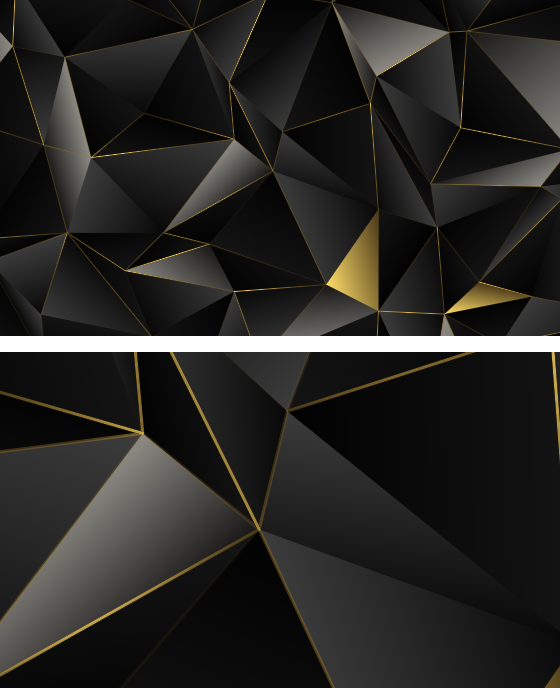
Top: the whole. Bottom: its middle third, enlarged.
A WebGL 1 fragment shader for this background:

```glsl
precision highp float;

uniform vec2 u_resolution;

#define CELLS 4.5          // grid cells per canvas height
#define TILT 0.42          // rotation of the grid in radians
#define JITTER 0.92        // vertex scatter within a cell
#define LINE_WIDTH 0.0032  // in canvas heights
#define MID_FROM 0.52      // facet kinds, as shares from 0 to 1
#define GREY_FROM 0.86
#define GOLD_FROM 0.968
#define GOLD_DARK vec3(0.28, 0.21, 0.09)
#define GOLD_LIGHT vec3(1.0, 0.87, 0.42)
#define WARM_GREY vec3(1.0, 0.98, 0.94)

float hash(vec2 p) {
  return fract(sin(dot(p, vec2(12.9898, 78.233))) * 43758.5);
}

float cross2(vec2 a, vec2 b) {
  return a.x * b.y - a.y * b.x;
}

vec2 vertexAt(vec2 id) {
  vec2 scatter = vec2(hash(id), hash(id + 37.3));
  return id + 0.5 + JITTER * (scatter - 0.5);
}

float segmentDistance(vec2 p, vec2 a, vec2 b) {
  vec2 ab = b - a;
  return length(p - a - ab * clamp(dot(p - a, ab) / dot(ab, ab), 0.0, 1.0));
}

// Gold trim: strength varies per edge and along its length
float trim(vec2 p, vec2 a, vec2 b, float pixel) {
  float chance = hash(a + b);
  float sheen = 0.5 + 0.5 * sin(dot(p, vec2(1.7, 2.3)) + 40.0 * chance);
  float strength = smoothstep(0.1, 0.95, chance) * mix(0.35, 1.0, sheen);
  float halfWidth = 0.5 * LINE_WIDTH * CELLS;
  float d = segmentDistance(p, a, b);
  return strength * clamp((halfWidth - d) / pixel + 0.5, 0.0, 1.0);
}

// Surface colour for a facet kind at gradient position t
vec3 facetColor(float kind, float t) {
  if (kind < MID_FROM) return vec3(mix(0.006, 0.078, t));
  if (kind < GREY_FROM) return vec3(mix(0.03, 0.235, t));
  if (kind < GOLD_FROM) return WARM_GREY * mix(0.09, 0.56, t);
  return mix(GOLD_DARK, GOLD_LIGHT, t);
}

void addFacet(vec2 p, vec2 a, vec2 b, vec2 c, float kind, float pixel,
              inout vec3 color, inout float gold) {
  // Signed edge areas give both the coverage and the barycentric weights
  vec3 areas = vec3(cross2(c - b, p - b), cross2(a - c, p - c), cross2(b - a, p - a));
  vec3 inside = areas / vec3(length(c - b), length(a - c), length(b - a));
  float depth = min(inside.x, min(inside.y, inside.z));
  float coverage = clamp(depth / pixel + 0.5, 0.0, 1.0);

  // Light fades from a randomly chosen corner
  vec3 weights = areas / cross2(b - a, c - a);
  vec2 seed = a + b + c;
  float corner = hash(seed);
  if (corner < 0.33) weights = weights.yzx;
  else if (corner < 0.66) weights = weights.zxy;
  float t = clamp(weights.x + hash(seed + 5.1) * weights.y, 0.0, 1.0);

  color += coverage * facetColor(kind, t);
  gold = max(gold, trim(p, a, b, pixel));
  gold = max(gold, trim(p, b, c, pixel));
  gold = max(gold, trim(p, c, a, pixel));
}

void main() {
  float s = sin(TILT), k = cos(TILT);
  vec2 p = mat2(k, s, -s, k) * (gl_FragCoord.xy / u_resolution.y) * CELLS + 11.0;
  float pixel = CELLS / u_resolution.y;
  vec3 color = vec3(0.0);
  float gold = 0.0;

  // Each scattered quad splits into two facets along a valid diagonal
  for (int y = -1; y <= 0; y++) {
    for (int x = -1; x <= 0; x++) {
      vec2 id = floor(p) + vec2(float(x), float(y));
      vec2 a = vertexAt(id);
      vec2 b = vertexAt(id + vec2(1.0, 0.0));
      vec2 c = vertexAt(id + vec2(1.0, 1.0));
      vec2 d = vertexAt(id + vec2(0.0, 1.0));
      float fitAC = min(cross2(b - a, c - a), cross2(c - a, d - a));
      float fitBD = min(cross2(b - a, d - a), cross2(c - b, d - b));
      bool splitAC = fitAC > 0.02 && (fitBD < 0.02 || hash(id + 71.7) < 0.5);
      if (fitAC < 0.02 && fitBD < 0.02) splitAC = fitAC > fitBD;

      // Evenly spread kinds keep the shares of each material steady
      float kind = fract(dot(id, vec2(0.7549, 0.5698)));
      float otherKind = fract(kind + 0.5);
      if (splitAC) {
        addFacet(p, a, b, c, kind, pixel, color, gold);
        addFacet(p, a, c, d, otherKind, pixel, color, gold);
      } else {
        addFacet(p, a, b, d, kind, pixel, color, gold);
        addFacet(p, b, c, d, otherKind, pixel, color, gold);
      }
    }
  }

  vec3 trimColor = mix(vec3(0.55, 0.4, 0.1), GOLD_LIGHT, gold * gold);
  gl_FragColor = vec4(mix(color, trimColor, gold), 1.0);
}
```
